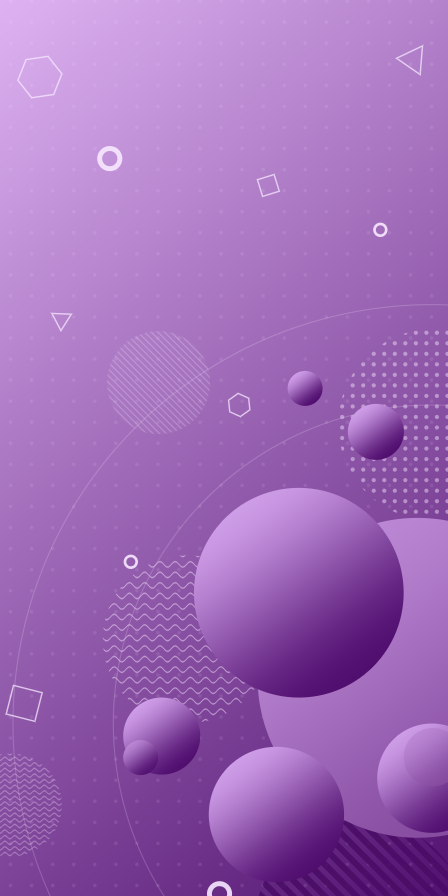
A WebGL 1 fragment shader for this background:

```glsl
precision highp float;
// Violet diagonal gradient with shaded spheres, patterned discs and outlined shapes.
uniform vec2 u_resolution;

// Canvas units: width 1, height 2, origin at the lower left.
const float PI = 3.14159265;
const vec3 PALE = vec3(0.87, 0.70, 0.95);
const vec3 DEEP = vec3(0.32, 0.07, 0.44);
const vec3 SPHERE_LIGHT = vec3(0.82, 0.63, 0.92);
const vec3 SPHERE_DARK = vec3(0.31, 0.05, 0.43);
const vec3 VEIL_LIGHT = vec3(0.74, 0.54, 0.84);
const vec3 VEIL_DARK = vec3(0.52, 0.29, 0.62);
const vec3 INK = vec3(0.97, 0.91, 1.0);
const vec2 SHADE_DIR = vec2(0.6, -0.8);
const vec2 ORBIT_CENTER = vec2(0.964, 0.385);
const float GRID_STEP = 0.047;
const float DOT_STEP = 0.0235;
const float LINE_HALF = 0.0016;

float pixelSize;

// Antialiased coverage of a signed distance.
float fill(float d) { return clamp(0.5 - d / pixelSize, 0.0, 1.0); }
float stroke(float d, float halfWidth) { return fill(abs(d) - halfWidth); }
float disc(vec2 p, vec2 center, float r) { return fill(length(p - center) - r); }

// Signed offset from the nearest multiple of a step.
float repeatAxis(float x, float stepSize) {
  return (fract(x / stepSize) - 0.5) * stepSize;
}

float dots(vec2 p, float stepSize, float r) {
  vec2 cell = vec2(repeatAxis(p.x, stepSize), repeatAxis(p.y, stepSize));
  return fill(length(cell) - r);
}

float zigzag(vec2 p, float rowStep, float period, float amplitude) {
  float wave = abs(fract(p.x / period) - 0.5) * 4.0 - 1.0;
  wave = sin(wave * PI * 0.5) * amplitude;
  return stroke(repeatAxis(p.y + wave, rowStep) * 0.8, LINE_HALF * 0.8);
}

// Falling diagonal lines.
float hatch(vec2 p, float stepSize, float halfWidth) {
  return stroke(repeatAxis((p.x + p.y) * 0.7071, stepSize), halfWidth);
}

// Outline of a regular polygon; facing is the angle of one side's normal.
float polygon(vec2 p, vec2 center, float sides, float inradius, float facing) {
  vec2 q = p - center;
  float sector = 2.0 * PI / sides;
  float a = atan(q.y, q.x) - facing;
  float d = cos(a - floor(a / sector + 0.5) * sector) * length(q) - inradius;
  return stroke(d, LINE_HALF);
}

float ring(vec2 p, vec2 center, float r, float halfWidth) {
  return stroke(length(p - center) - r, halfWidth);
}

vec3 ball(vec3 under, vec2 p, vec2 center, float r, vec3 light, vec3 dark) {
  float t = dot(p - center, SHADE_DIR) / r * 0.5 + 0.5;
  vec3 body = mix(light, dark, smoothstep(-0.1, 1.05, t));
  return mix(under, body, disc(p, center, r));
}

vec3 sphere(vec3 under, vec2 p, vec2 center, float r) {
  return ball(under, p, center, r, SPHERE_LIGHT, SPHERE_DARK);
}

void main() {
  pixelSize = 2.0 / u_resolution.y;
  vec2 p = gl_FragCoord.xy * pixelSize;

  // Diagonal backdrop with a faint dot grid.
  float slope = 0.3 * p.x + 0.35 * (2.0 - p.y);
  vec3 col = mix(PALE, DEEP, clamp(slope, 0.0, 1.0));
  col = mix(col, INK, 0.10 * dots(p, GRID_STEP, 0.004));

  // Thin orbits.
  float orbits = max(ring(p, ORBIT_CENTER, 0.935, 0.0012), ring(p, ORBIT_CENTER, 0.711, 0.0012));
  col = mix(col, INK, 0.20 * orbits);

  // Patterned discs.
  float hatched = disc(p, vec2(0.354, 1.146), 0.115);
  col = mix(col, INK, hatched * (0.03 + 0.24 * hatch(p, 0.0105, 0.0013)));
  float dotted = disc(p, vec2(0.969, 1.052), 0.214);
  col = mix(col, INK, 0.45 * dotted * dots(p, DOT_STEP, 0.0046));
  float wavy = disc(p, vec2(0.417, 0.573), 0.1875);
  col = mix(col, INK, 0.48 * wavy * zigzag(p, 0.0235, 0.034, 0.006));
  float rippled = disc(p, vec2(0.023, 0.203), 0.115);
  col = mix(col, INK, 0.32 * rippled * zigzag(p, 0.0125, 0.022, 0.0035));
  float striped = disc(p, vec2(0.807, -0.07), 0.24);
  col = mix(col, SPHERE_DARK * 0.92, 0.85 * striped * hatch(p, 0.025, 0.0068));

  // Broad veil disc, then the spheres from back to front.
  col = ball(col, p, vec2(0.932, 0.487), 0.357, VEIL_LIGHT, VEIL_DARK);
  col = sphere(col, p, vec2(0.667, 0.677), 0.234);
  col = sphere(col, p, vec2(0.681, 1.133), 0.039);
  col = sphere(col, p, vec2(0.839, 1.036), 0.0625);
  col = sphere(col, p, vec2(0.361, 0.357), 0.086);
  col = ball(col, p, vec2(0.314, 0.309), 0.039, VEIL_LIGHT, DEEP);
  col = sphere(col, p, vec2(0.617, 0.182), 0.151);
  col = sphere(col, p, vec2(0.964, 0.263), 0.122);
  col = ball(col, p, vec2(0.966, 0.310), 0.065, VEIL_LIGHT, VEIL_DARK);

  // Outlined polygons.
  float lines = polygon(p, vec2(0.089, 1.828), 6.0, 0.043, 0.67);
  lines = max(lines, polygon(p, vec2(0.534, 1.096), 6.0, 0.0225, 0.1));
  lines = max(lines, polygon(p, vec2(0.922, 1.867), 3.0, 0.0185, -0.08));
  lines = max(lines, polygon(p, vec2(0.137, 1.287), 3.0, 0.0125, 1.53));
  lines = max(lines, polygon(p, vec2(0.599, 1.586), 4.0, 0.0195, 0.3));
  lines = max(lines, polygon(p, vec2(0.054, 0.430), 4.0, 0.033, -0.25));
  col = mix(col, INK, 0.75 * lines);

  // Bold rings.
  float rings = max(ring(p, vec2(0.245, 1.646), 0.0225, 0.0055), ring(p, vec2(0.490, 0.005), 0.0225, 0.0055));
  rings = max(rings, ring(p, vec2(0.849, 1.487), 0.013, 0.003));
  rings = max(rings, ring(p, vec2(0.292, 0.746), 0.013, 0.003));
  gl_FragColor = vec4(mix(col, INK, 0.9 * rings), 1.0);
}
```
